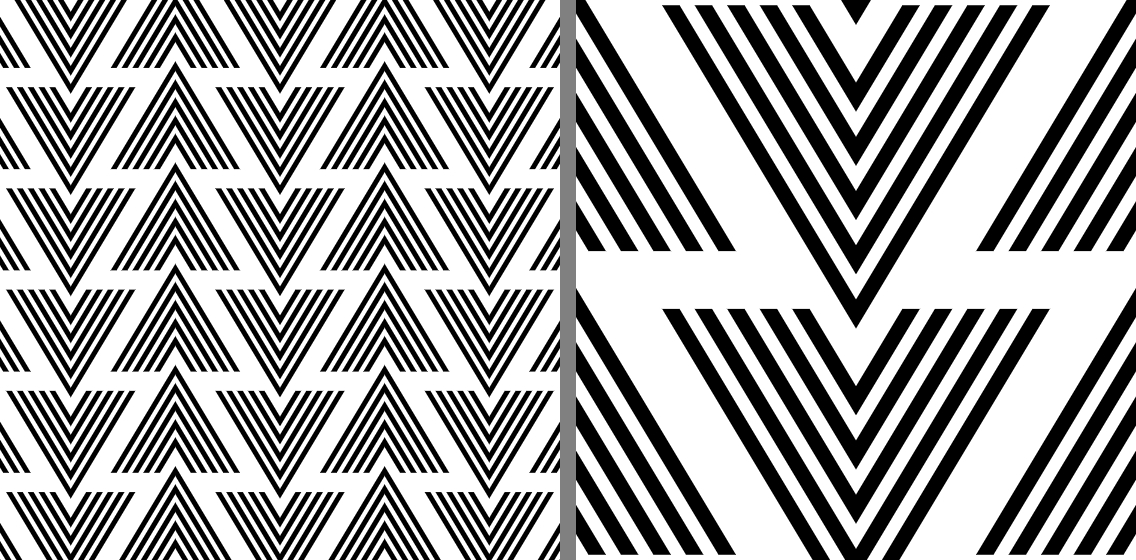
Left, the full canvas; right, a detail of the centre.
A Shadertoy shader for this pattern:

```glsl
#define COLUMN_STEP 0.18685
#define ROW_STEP 0.18075
#define HALF_WIDTH 0.1154
#define SLOPE 1.668
#define STRIPE_COUNT 5.0
#define STRIPE_PITCH 0.01935
#define STRIPE_WIDTH 0.0104
#define BASE_OFFSET 0.0172
#define INK vec3(0.0)
#define PAPER vec3(1.0)

// Signed distance to nested chevrons; depth runs from the flat base to the tip
float chevronDistance(float x, float depth) {
    float halfStripe = 0.5 * STRIPE_WIDTH;
    float inset = HALF_WIDTH - abs(x) - depth / SLOPE - halfStripe;
    float stripe = clamp(round(inset / STRIPE_PITCH), 0.0, STRIPE_COUNT - 1.0);
    float across = abs(inset - stripe * STRIPE_PITCH) - halfStripe;
    float sideDistance = across / length(vec2(1.0, 1.0 / SLOPE));
    return max(sideDistance, -depth);
}

// Neighbouring columns interlock and tips reach into the next row
float patternDistance(vec2 p) {
    float nearestColumn = round(p.x / COLUMN_STEP);
    float distance = 1.0;
    for (int i = -1; i <= 1; i++) {
        float column = nearestColumn + float(i);
        float x = p.x - column * COLUMN_STEP;

        // Even columns point down, odd columns point up
        float direction = mod(column, 2.0) < 0.5 ? 1.0 : -1.0;
        float depth = mod(-BASE_OFFSET - p.y * direction, ROW_STEP);
        for (int j = -1; j <= 1; j++) {
            float rowDepth = depth + float(j) * ROW_STEP;
            distance = min(distance, chevronDistance(x, rowDepth));
        }
    }
    return distance;
}

void mainImage(out vec4 fragColor, in vec2 fragCoord) {
    vec2 p = (fragCoord - 0.5 * iResolution.xy) / iResolution.y;
    float coverage = clamp(0.5 - patternDistance(p) * iResolution.y, 0.0, 1.0);
    fragColor = vec4(mix(PAPER, INK, coverage), 1.0);
}
```
